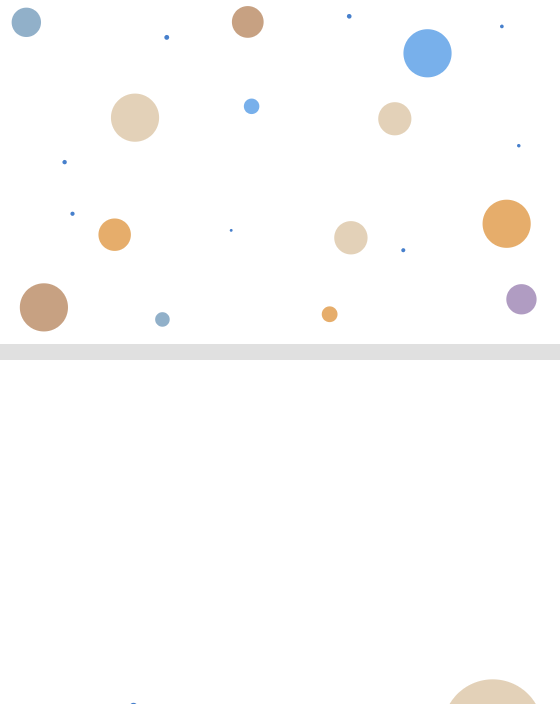
Top: the whole. Bottom: its middle third, enlarged.
Write a WebGL 1 fragment shader that draws this pattern.

```glsl
precision highp float;
// Flat pastel discs and tiny blue dots scattered over a white ground.

uniform vec2 u_resolution;

const vec2 GRID = vec2(6.0, 4.0);
const float CELLS = 24.0;
const float MARGIN = 0.01;

const vec3 WHITE = vec3(1.0);
const vec3 CREAM = vec3(0.89, 0.82, 0.72);
const vec3 BROWN = vec3(0.78, 0.63, 0.51);
const vec3 ORANGE = vec3(0.90, 0.68, 0.42);
const vec3 SKY = vec3(0.47, 0.69, 0.92);
const vec3 STEEL = vec3(0.57, 0.69, 0.79);
const vec3 LILAC = vec3(0.69, 0.61, 0.76);
const vec3 COBALT = vec3(0.28, 0.50, 0.80);

float hash(vec2 p, float seed) {
  vec3 q = fract(vec3(p.xyx) * 0.1031 + seed * 0.137);
  q += dot(q, q.yzx + 33.33);
  return fract((q.x + q.y) * q.z);
}

vec3 palette(float hue) {
  if (hue < 0.5) return CREAM;
  if (hue < 1.5) return BROWN;
  if (hue < 2.5) return ORANGE;
  if (hue < 3.5) return SKY;
  if (hue < 4.5) return STEEL;
  return LILAC;
}

// Affine permutation: every cell receives a different rank from 0 to 23.
float cellRank(vec2 cell) {
  float index = cell.x + GRID.x * cell.y;
  return floor(mod(11.0 * index + 1.5, CELLS));
}

// Ranks run from large through medium and small to tiny; the last are empty.
float discRadius(float rank, float rnd) {
  if (rank < 3.5) return 0.070;
  if (rank < 9.5) return mix(0.042, 0.049, rnd);
  if (rank < 12.5) return mix(0.020, 0.023, rnd);
  if (rank < 20.5) return mix(0.004, 0.011, rnd);
  return 0.0;
}

vec3 discColor(float rank) {
  if (rank < 3.5) return palette(rank);
  if (rank < 9.5) {
    float hue = mod(rank - 4.0, 5.0);
    return palette(hue + step(2.5, hue));
  }
  if (rank < 12.5) return palette(rank - 8.0);
  return COBALT;
}

float discMask(vec2 p, float radius, float pixel) {
  float inside = radius - length(p);
  return step(0.001, radius) * clamp(inside / pixel + 0.5, 0.0, 1.0);
}

void main() {
  float pixel = 1.0 / u_resolution.y;
  vec2 p = gl_FragCoord.xy * pixel;
  vec2 cellSize = vec2(u_resolution.x * pixel, 1.0) / GRID;
  vec2 cell = floor(p / cellSize);

  float rank = cellRank(cell);
  float radius = discRadius(rank, hash(cell, 1.0));

  // Jitter each disc as far as its cell allows.
  vec2 room = max(0.5 * cellSize - radius - MARGIN, 0.0);
  vec2 jitter = 2.0 * vec2(hash(cell, 2.0), hash(cell, 3.0)) - 1.0;
  vec2 center = (cell + 0.5) * cellSize + jitter * room;

  float mask = discMask(p - center, radius, pixel);
  gl_FragColor = vec4(mix(WHITE, discColor(rank), mask), 1.0);
}
```
